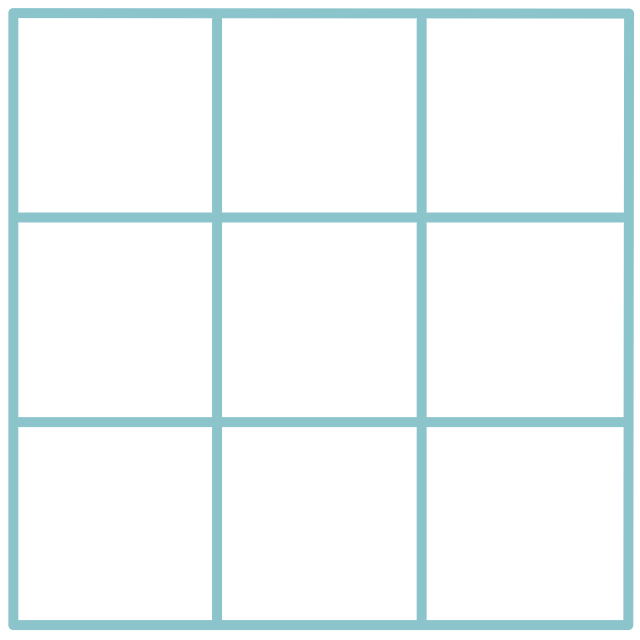
Write a Shadertoy shader that draws this pattern.

```glsl
// A three by three grid of white cells ruled by thick teal strokes.
// Each stroke is a round-capped segment between knots on the outer frame;
// small nudges and leans of the outer strokes give a hand-ruled look.

float segmentDistance(vec2 p, vec2 a, vec2 b) {
    vec2 ap = p - a, ab = b - a;
    return length(ap - ab * clamp(dot(ap, ab) / dot(ab, ab), 0.0, 1.0));
}

// Crossing of a column and a row line, both counted 0 to 3 from lower left
vec2 knot(float column, float row) {
    vec2 index = vec2(column, row);
    vec2 isFirst = 1.0 - step(0.5, index);
    vec2 isLast = step(2.5, index);
    vec2 position = vec2(0.499, 0.5003) + 0.3197 * (index - 1.5);
    position += isFirst * vec2(0.0014, 0.0026) + isLast * vec2(0.0032, -0.0003);
    // Slight lean of the right and top strokes
    return position + isLast * vec2(0.0012, -0.0008) * index.yx / 3.0;
}

void mainImage(out vec4 fragColor, in vec2 fragCoord) {
    float canvasSize = min(iResolution.x, iResolution.y);
    vec2 p = (fragCoord - 0.5 * iResolution.xy) / canvasSize + 0.5;

    // Nearest vertical or horizontal stroke
    float strokeDistance = 1.0;
    for (int i = 0; i < 4; i++) {
        float line = float(i);
        float vertical = segmentDistance(p, knot(line, 0.0), knot(line, 3.0));
        float horizontal = segmentDistance(p, knot(0.0, line), knot(3.0, line));
        strokeDistance = min(strokeDistance, min(vertical, horizontal));
    }

    // Half the stroke width, with a one-pixel soft edge
    float ink = clamp(0.5 + (0.0078 - strokeDistance) * canvasSize, 0.0, 1.0);
    vec3 teal = vec3(0.55, 0.77, 0.80);
    fragColor = vec4(mix(vec3(1.0), teal, ink), 1.0);
}
```
